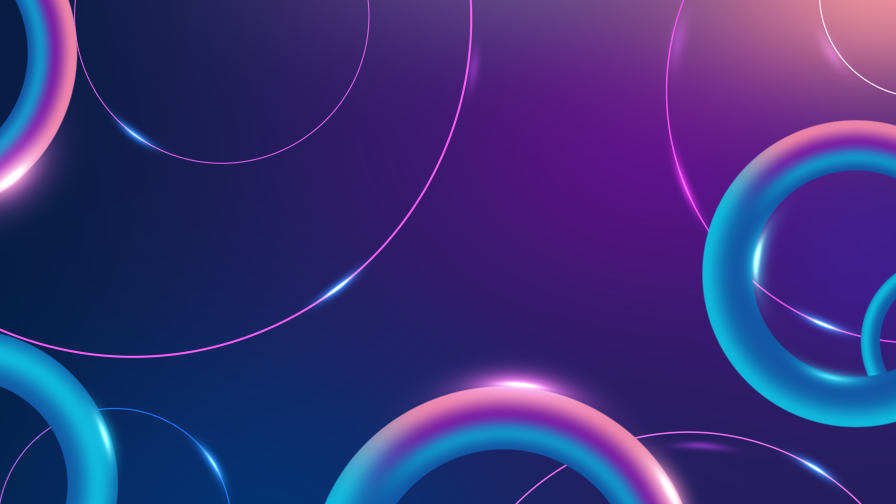
Reproduce this background procedurally as a WebGL 2 fragment shader.

```glsl
#version 300 es
precision highp float;
// Glossy neon rings and thin glowing circles over a navy to violet gradient.
uniform vec2 u_resolution;
out vec4 fragColor;

const vec3 BLUE = vec3(0.07, 0.34, 0.64);
const vec3 CYAN = vec3(0.06, 0.72, 0.86);
const vec3 PURPLE = vec3(0.48, 0.13, 0.64);
const vec3 CORAL = vec3(0.92, 0.51, 0.66);
const vec3 PINK = vec3(1.0, 0.38, 0.95);
const vec3 AZURE = vec3(0.10, 0.45, 0.98);

// Soft elliptical weight around a centre
float blob(vec2 p, vec2 center, vec2 size) {
  vec2 q = (p - center) / size;
  return exp(-dot(q, q));
}

vec3 screen(vec3 base, vec3 light) {
  return 1.0 - (1.0 - base) * (1.0 - clamp(light, 0.0, 1.0));
}

vec3 backdrop(vec2 p) {
  vec3 c = mix(vec3(0.02, 0.11, 0.26), vec3(0.14, 0.115, 0.36), smoothstep(-0.1, 0.8, p.x));
  c = mix(c, vec3(0.0, 0.21, 0.46), 0.9 * blob(p, vec2(0.52, -0.08), vec2(0.52, 0.42)));
  c = mix(c, vec3(0.38, 0.06, 0.55), 0.95 * blob(p, vec2(1.34, 0.74), vec2(0.54, 0.38)));
  c = mix(c, vec3(0.25, 0.12, 0.58), 0.8 * blob(p, vec2(1.74, 0.48), vec2(0.24)));
  c = mix(c, vec3(0.42, 0.32, 0.56), 0.8 * blob(p, vec2(1.1, 1.06), vec2(0.52, 0.17)));
  return mix(c, vec3(0.93, 0.56, 0.61), blob(p, vec2(1.78, 1.04), vec2(0.42, 0.23)));
}

// Thin circle outline; circle holds centre and radius
vec3 outline(vec3 base, vec2 p, vec3 circle, float halfWidth, vec3 color) {
  float px = 1.0 / u_resolution.y;
  float d = abs(length(p - circle.xy) - circle.z) - halfWidth;
  return mix(base, color, 1.0 - smoothstep(-0.6 * px, 0.8 * px, d));
}

// Shaded tube: warm outer rim facing warmDir, cool highlight at coolPeak
vec3 tube(vec3 base, vec2 p, vec3 circle, float halfWidth, vec2 warmDir, vec2 warmRange, float coolPeak) {
  float px = 1.0 / u_resolution.y;
  vec2 d = p - circle.xy;
  float r = length(d);
  float t = clamp((r - circle.z) / halfWidth * 0.5 + 0.5, 0.0, 1.0);
  float shine = (t - coolPeak) / 0.33;
  vec3 cool = mix(BLUE, CYAN, exp(-shine * shine));
  vec3 warm = mix(BLUE, vec3(0.07, 0.58, 0.79), smoothstep(0.0, 0.27, t));
  warm = mix(warm, PURPLE, smoothstep(0.25, 0.58, t));
  warm = mix(warm, CORAL, smoothstep(0.54, 0.92, t));
  float warmth = smoothstep(warmRange.x, warmRange.y, dot(d / max(r, 1e-4), warmDir));
  float edge = abs(r - circle.z) - halfWidth;
  return mix(base, mix(cool, warm, warmth), 1.0 - smoothstep(-px, px, edge));
}

// Light streak lying along a circle at a given angle
vec3 glint(vec3 base, vec2 p, vec3 circle, float angle, vec2 size, vec3 color, float core) {
  vec2 dir = vec2(cos(angle), sin(angle));
  vec2 d = p - circle.xy;
  vec2 q = vec2(dot(d, vec2(-dir.y, dir.x)), length(d) - circle.z) / size;
  float facing = step(0.0, dot(d, dir));
  float halo = exp(-dot(q, q));
  vec2 s = q / vec2(0.55, 0.32);
  return screen(base, facing * (color * halo + core * exp(-dot(s, s))));
}

void main() {
  vec2 p = gl_FragCoord.xy / u_resolution.y;
  vec3 c = backdrop(p);

  // Thin circles
  vec3 wide = vec3(0.264, 0.963, 0.671);
  vec3 upper = vec3(0.440, 0.968, 0.292);
  vec3 right = vec3(1.822, 0.819, 0.4995);
  vec3 corner = vec3(1.831, 1.012, 0.205);
  vec3 lower = vec3(0.227, -0.042, 0.2315);
  vec3 arch = vec3(1.366, -0.338, 0.4806);
  c = outline(c, p, wide, 0.0018, PINK);
  c = outline(c, p, upper, 0.0009, vec3(0.84, 0.38, 0.88));
  c = outline(c, p, right, 0.0013, vec3(0.96, 0.33, 0.92));
  c = outline(c, p, corner, 0.0011, vec3(1.0, 0.88, 0.95));
  c = outline(c, p, lower, 0.0010, mix(vec3(0.7, 0.4, 0.9), AZURE, smoothstep(0.08, 0.22, p.x)));
  c = outline(c, p, arch, 0.0013, vec3(0.95, 0.45, 0.92));

  // Streaks on the thin circles
  c = glint(c, p, wide, -0.92, vec2(0.050, 0.010), AZURE, 0.9);
  c = glint(c, p, wide + vec3(0.0, 0.0, 0.012), -0.148, vec2(0.040, 0.010), PURPLE * 0.6, 0.0);
  c = glint(c, p, upper, -2.20, vec2(0.042, 0.009), AZURE, 0.4);
  c = glint(c, p, right - vec3(0.0, 0.0, 0.012), 2.935, vec2(0.050, 0.014), PURPLE * 0.6, 0.0);
  c = glint(c, p, right, -2.761, vec2(0.065, 0.009), vec3(0.7, 0.1, 0.75), 0.1);
  c = glint(c, p, right, -1.958, vec2(0.048, 0.010), AZURE, 0.8);
  c = glint(c, p, corner + vec3(0.0, 0.0, 0.011), -2.577, vec2(0.042, 0.013), PINK * 0.45, 0.0);
  c = glint(c, p, lower, 0.564, vec2(0.045, 0.010), AZURE, 0.55);
  c = glint(c, p, arch - vec3(0.0, 0.0, 0.026), 1.51, vec2(0.050, 0.007), PURPLE * 0.8, 0.0);
  c = glint(c, p, arch, 1.02, vec2(0.045, 0.010), AZURE, 0.75);

  // Thick rings
  vec3 topLeft = vec3(-0.176, 0.896, 0.280);
  vec3 lowLeft = vec3(-0.074, 0.039, 0.258);
  vec3 bottom = vec3(0.999, -0.153, 0.324);
  vec3 bigRight = vec3(1.698, 0.457, 0.2546);
  vec3 smallRight = vec3(1.877, 0.322, 0.150);
  c = tube(c, p, topLeft, 0.049, vec2(0.9, -0.43), vec2(-0.2, 0.6), 0.6);
  c = tube(c, p, lowLeft, 0.050, vec2(0.0), vec2(1.0, 2.0), 0.6);
  c = tube(c, p, bottom, 0.0625, vec2(0.5, 0.87), vec2(-0.1, 0.65), 0.85);
  c = tube(c, p, smallRight, 0.019, vec2(0.0), vec2(1.0, 2.0), 0.75);
  c = tube(c, p, bigRight, 0.0498, vec2(0.34, 0.94), vec2(0.05, 0.75), 0.95);

  // Streaks and halos on the thick rings
  c = glint(c, p, topLeft + vec3(0.0, 0.0, 0.046), -0.90, vec2(0.110, 0.050), PINK * 0.45, 0.0);
  c = glint(c, p, topLeft + vec3(0.0, 0.0, 0.040), -0.90, vec2(0.065, 0.024), CORAL, 0.9);
  c = glint(c, p, lowLeft + vec3(0.0, 0.0, 0.040), 0.331, vec2(0.060, 0.017), CYAN * 0.8, 0.7);
  c = glint(c, p, bottom + vec3(0.0, 0.0, 0.068), 1.48, vec2(0.140, 0.032), PINK * 0.5, 0.0);
  c = glint(c, p, bottom + vec3(0.0, 0.0, 0.067), 1.48, vec2(0.075, 0.015), PINK, 0.9);
  c = glint(c, p, bottom + vec3(0.0, 0.0, 0.052), 0.50, vec2(0.085, 0.026), CORAL * 0.8, 0.8);
  c = glint(c, p, bigRight - vec3(0.0, 0.0, 0.056), 2.99, vec2(0.070, 0.018), CYAN * 0.8, 0.8);
  c = glint(c, p, bigRight - vec3(0.0, 0.0, 0.043), -1.80, vec2(0.065, 0.013), CYAN * 0.8, 0.25);
  fragColor = vec4(c, 1.0);
}
```
